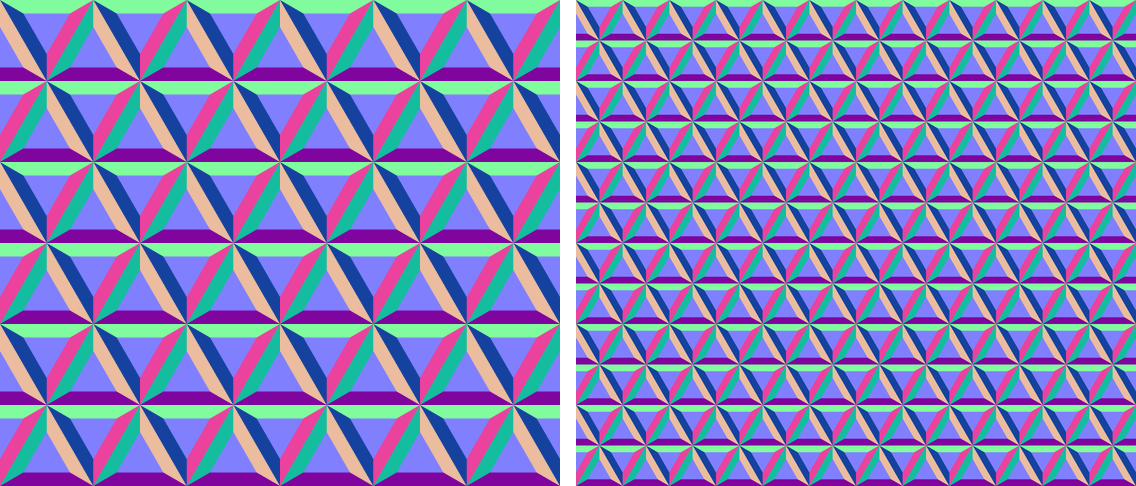
Left: one tile. Right: repeated 2 by 2.
Reproduce this pattern procedurally as a Shadertoy shader.

```glsl
// Tiling normal-map colours of bevelled triangles in alternating up and down rows.

#define COLUMNS 6.0            // triangle pairs across
#define ROWS 6.0               // rows up the canvas; even, so that it tiles
#define BEVEL_WIDTH (1.0 / 6.0) // share of the triangle height
#define BEVEL_FACING 0.24      // z of the bevel normals
#define SAMPLES 4              // antialiasing grid per axis

// Surface normal at p, in cells: one triangle side wide, one row high.
vec3 bevelNormal(vec2 p) {
    // Heights above the bottom, left and right sides of an upright triangle.
    vec3 height = fract(vec3(p.y, p.x - 0.5 * p.y, -p.x - 0.5 * p.y));

    // The heights sum to one in upright triangles and to two in inverted ones.
    float side = 1.0;
    if (height.x + height.y + height.z > 1.5) {
        height = 1.0 - height;
        side = -1.0;
    }

    float nearest = min(height.x, min(height.y, height.z));
    if (nearest > BEVEL_WIDTH) return vec3(0.0, 0.0, 1.0);

    // Each bevel leans outward across its nearest side.
    vec2 outward = vec2(0.0, -1.0);
    if (nearest == height.y) outward = vec2(-sqrt(0.75), 0.5);
    else if (nearest == height.z) outward = vec2(sqrt(0.75), 0.5);
    float lean = sqrt(1.0 - BEVEL_FACING * BEVEL_FACING);
    return vec3(side * lean * outward, BEVEL_FACING);
}

void mainImage(out vec4 fragColor, in vec2 fragCoord) {
    // Average a grid of samples to smooth the edges.
    vec3 color = vec3(0.0);
    for (int j = 0; j < SAMPLES; j++) {
        for (int i = 0; i < SAMPLES; i++) {
            vec2 offset = (vec2(i, j) + 0.5) / float(SAMPLES) - 0.5;
            vec2 uv = (fragCoord + offset) / iResolution.xy;
            color += 0.5 + 0.5 * bevelNormal(uv * vec2(COLUMNS, ROWS));
        }
    }
    fragColor = vec4(color / float(SAMPLES * SAMPLES), 1.0);
}
```
